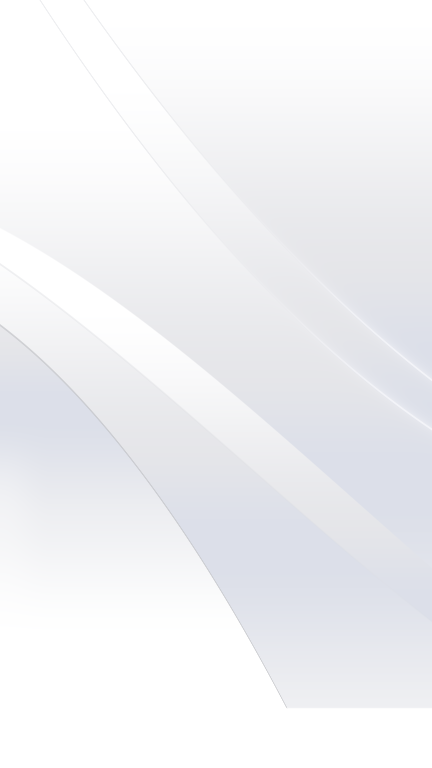
Give the GLSL for this background, as a Shadertoy shader.

```glsl
// Pale silver-blue sheets with sweeping curved edges and fine highlights on white.

// Vertical shading of one sheet: white, grey, blue at its peak, then back to white.
vec3 sheetTone(float depth, float start, float peak, float end) {
    vec3 white = vec3(1.0);
    vec3 grey = vec3(0.897, 0.899, 0.913);
    vec3 blue = vec3(0.861, 0.874, 0.912);
    float rise = (depth - start) / (peak - start);
    float fall = (depth - peak) / (end - peak);
    vec3 tone = mix(white, grey, smoothstep(-0.12, 0.78, rise));
    tone = mix(tone, blue, smoothstep(0.68, 1.0, rise));
    tone = mix(tone, vec3(0.927, 0.930, 0.943), smoothstep(0.05, 0.5, fall));
    return mix(tone, white, smoothstep(0.35, 1.0, fall));
}

// Antialiased coverage of everything below an edge.
float below(float d) {
    float pixel = 1.0 / iResolution.y;
    return smoothstep(-pixel, pixel, d);
}

// Thin stroke along an edge.
float stroke(float d) {
    float pixel = 1.0 / iResolution.y;
    return 1.0 - smoothstep(0.0004, 0.0008 + 1.2 * pixel, abs(d));
}

// Grey hairline that turns into a glowing white rim toward the right.
vec3 addRim(vec3 color, float d, float x) {
    float shine = smoothstep(0.45, 0.95, x);
    color = mix(color, vec3(0.88, 0.885, 0.90), 0.55 * stroke(d) * (1.0 - smoothstep(0.3, 0.65, x)));
    float glow = 0.35 * exp(-abs(d + 0.004) / 0.008) + 0.5 * stroke(d + 0.002);
    return mix(color, vec3(0.98, 0.98, 0.99), shine * glow);
}

void mainImage(out vec4 fragColor, in vec2 fragCoord) {
    vec2 uv = fragCoord / iResolution.xy;
    float x = uv.x;
    float depth = 1.0 - uv.y;

    // Signed offsets below each curved edge, from the upper right down
    float u = x - 0.1944;
    float outerArc = depth - u * (0.80 - 0.227 * u);
    u = x - 0.0926;
    float innerArc = depth - u * (0.859 - 0.265 * u);
    float ribbonTop = depth - (0.2969 + x * (0.2965 + x * (0.2453 - 0.099 * x)));
    float ribbonBase = depth - (0.3438 + x * (0.390 + x * (0.175 - 0.099 * x)));
    float lowerArc = depth - (0.4232 + x * (0.427 + 0.488 * x));

    // Upper sheets
    vec3 color = sheetTone(depth, 0.055, 0.47, 0.95);
    color = mix(color, sheetTone(depth, 0.14, 0.54, 1.0), below(outerArc));
    color = mix(color, sheetTone(depth, 0.19, 0.615, 1.15), below(innerArc));
    color = addRim(color, outerArc, x);
    color = addRim(color, innerArc, x);

    // Bright ribbon and the sheet beneath it
    color = mix(color, sheetTone(depth, 0.43, 0.79, 1.3), below(ribbonTop));
    color = mix(color, sheetTone(depth, 0.32, 0.70, 1.15), below(ribbonBase));
    color = mix(color, vec3(0.85, 0.855, 0.87), 0.4 * stroke(ribbonBase) * (1.0 - 0.8 * x));

    // Lower left sheet, slightly paler toward its outer side
    vec3 lowerTone = sheetTone(depth, 0.27, 0.525, 0.84);
    float paleSide = (1.0 - smoothstep(0.0, 0.12, x)) * smoothstep(0.54, 0.66, depth);
    lowerTone = mix(lowerTone, vec3(1.0), 0.3 * paleSide);
    color = mix(color, lowerTone, below(lowerArc));
    color = mix(color, vec3(0.74, 0.745, 0.76), 0.6 * stroke(lowerArc));

    // White footer
    color = mix(color, vec3(1.0), below(depth - 0.922));
    fragColor = vec4(color, 1.0);
}
```
